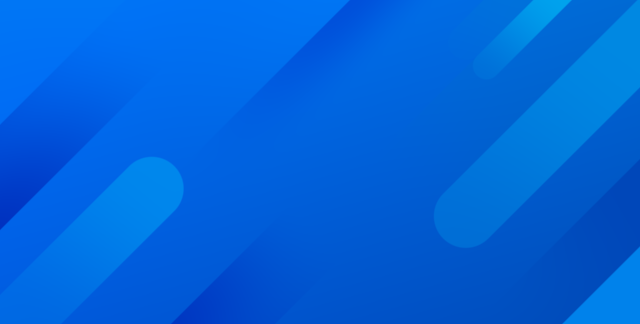
This background is drawn by a Shadertoy shader. Its source:

```glsl
#define CAP_RADIUS 0.098
#define DEEP_BLUE vec3(0.0, 0.18, 0.74)
#define NAVY_BLUE vec3(0.0, 0.27, 0.72)
#define AZURE vec3(0.0, 0.54, 0.93)
#define CYAN vec3(0.0, 0.66, 0.94)
#define TEAL_BLUE vec3(0.0, 0.46, 0.85)

// Antialiased step across the diagonal coordinate
float edge(float position, float value) {
    float width = 1.4 / iResolution.y;
    return smoothstep(-width, width, value - position);
}

float band(float start, float end, float value) {
    return edge(start, value) * (1.0 - edge(end, value));
}

// Round-ended bar running from its cap along a diagonal without end
float bar(vec2 p, vec2 cap, vec2 direction, float radius) {
    vec2 q = p - cap;
    float dist = length(q - direction * max(dot(q, direction), 0.0)) - radius;
    float width = 1.0 / iResolution.y;
    return 1.0 - smoothstep(-width, width, dist);
}

vec3 baseGradient(vec2 p) {
    float green = 0.38 + 0.11 * (p.y - 0.5) - 0.03 * (p.x - 0.98);
    float blue = 0.86 + 0.13 * (p.y - 0.5) - 0.08 * (p.x - 0.98);
    return vec3(0.0, green, min(blue, 0.96));
}

void mainImage(out vec4 fragColor, in vec2 fragCoord) {
    vec2 p = fragCoord / iResolution.y;
    p.x *= 1.9692 * iResolution.y / iResolution.x;
    float across = p.x - p.y;
    float along = p.x + p.y;
    vec2 upRight = vec2(0.70711);
    vec3 color = baseGradient(p);

    // Upper left: bright corner and the shaded band beneath it
    float corner = 1.0 - edge(-0.615, across);
    float cornerGlow = 0.2 * smoothstep(0.9, 1.4, along);
    color = mix(color, vec3(0.0, 0.5, 0.96), corner * cornerGlow);
    float bandFade = 1.0 - smoothstep(0.1, 1.35, along);
    float bandDepth = mix(0.65, 1.0, smoothstep(-0.615, -0.29, across));
    color = mix(color, DEEP_BLUE, band(-0.615, -0.29, across) * bandFade * bandDepth);

    // Central fold: light on its left, soft shadow on its right
    float foldStrength = smoothstep(1.0, 2.1, along);
    float foldLight = smoothstep(-0.5, 0.077, across) * (1.0 - edge(0.077, across));
    color += vec3(0.0, 0.025, 0.035) * foldLight * foldStrength;
    float foldShadow = edge(0.077, across) * (1.0 - smoothstep(0.077, 0.36, across));
    color = mix(color, vec3(0.0, 0.3, 0.85), foldShadow * foldStrength * 0.9);

    // Lower shaded band with a softer right side
    float lowerFade = 1.0 - smoothstep(0.4, 1.28, along);
    float lowerSide = 1.0 - 0.45 * smoothstep(0.53, 0.846, across);
    color = mix(color, DEEP_BLUE, band(0.526, 0.846, across) * lowerFade * lowerSide * 0.85);

    // Faint and bright bars at the top right
    float faintBar = bar(p, vec2(1.433, 0.869), upRight, 0.054);
    color = mix(color, TEAL_BLUE, faintBar * mix(0.12, 0.6, smoothstep(2.2, 2.6, along)));
    float slope = band(0.641, 0.962, across) * smoothstep(1.6, 2.3, along);
    color += vec3(0.0, 0.008, -0.018) * slope;
    float brightBar = bar(p, vec2(1.497, 0.797), upRight, 0.042);
    color = mix(color, CYAN, brightBar * mix(0.12, 0.9, smoothstep(2.22, 2.75, along)));

    // Lower right: navy band and bright corner
    float navyFade = smoothstep(1.5, 2.4, along);
    color = mix(color, NAVY_BLUE, band(1.46, 1.73, across) * navyFade * 0.9);
    color = mix(color, vec3(0.0, 0.51, 0.92), edge(1.73, across));

    // Two large translucent bars
    float leftBar = bar(p, vec2(0.467, 0.418), -upRight, CAP_RADIUS);
    color = mix(color, AZURE, leftBar * mix(0.3, 0.92, smoothstep(0.1, 0.95, along)));
    float rightBar = bar(p, vec2(1.433, 0.333), upRight, CAP_RADIUS);
    vec3 rightTint = vec3(0.0, 0.54, 0.89);
    color = mix(color, rightTint, rightBar * mix(0.45, 0.95, smoothstep(1.65, 2.8, along)));

    fragColor = vec4(color, 1.0);
}
```
